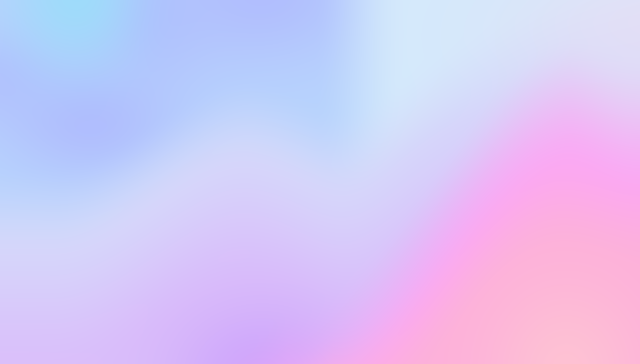
This background is drawn by a WebGL 1 fragment shader. Its source:

```glsl
precision highp float;
// Soft pastel gradient: a blue sky melts into lavender, then pink, then peach.
// Each layer fills the area under a smooth height curve with a wide feather,
// and elliptical Gaussian glows tint the layers locally.

uniform vec2 u_resolution;

const vec3 SKY = vec3(0.72, 0.83, 0.99);
const vec3 PERIWINKLE = vec3(0.69, 0.735, 0.995);
const vec3 CYAN = vec3(0.62, 0.86, 0.98);
const vec3 ICE = vec3(0.83, 0.915, 0.985);
const vec3 PEARL = vec3(0.90, 0.87, 0.96);
const vec3 MIST = vec3(0.835, 0.85, 0.98);
const vec3 LAVENDER = vec3(0.855, 0.745, 0.98);
const vec3 VIOLET = vec3(0.80, 0.63, 0.985);
const vec3 PINK = vec3(0.985, 0.655, 0.955);
const vec3 PEACH = vec3(0.99, 0.69, 0.855);
const vec3 APRICOT = vec3(0.995, 0.765, 0.825);

// Elliptical Gaussian falloff, 1 at the centre
float glow(vec2 p, vec2 centre, vec2 radius) {
  vec2 q = (p - centre) / radius;
  return exp(-dot(q, q));
}

// Feathered fill, 0 above the curve and 1 below it
float fill(float depth, float feather) {
  return smoothstep(-feather, feather, depth);
}

// S-shaped slope that keeps falling to the left of its start
float slope(float x, float start, float end, float base, float rise) {
  return base + rise * smoothstep(start, end, x) - 1.3 * max(start - x, 0.0);
}

// Upper edge of the lavender: two rises with a dip between them
float lavenderEdge(float x) {
  float dip = (x - 0.54) / 0.1;
  return 0.42 + 0.25 * smoothstep(0.08, 0.40, x)
    + 0.22 * smoothstep(0.52, 0.92, x) - 0.09 * exp(-dip * dip);
}

vec3 skyLayer(vec2 p) {
  vec3 c = SKY;
  c = mix(c, PERIWINKLE, 0.95 * glow(p, vec2(0.14, 0.67), vec2(0.13, 0.16)));
  c = mix(c, PERIWINKLE, 0.85 * glow(p, vec2(0.23, 0.97), vec2(0.10, 0.20)));
  c = mix(c, PERIWINKLE, 0.90 * glow(p, vec2(0.41, 1.02), vec2(0.16, 0.20)));
  c = mix(c, PERIWINKLE, 0.70 * glow(p, vec2(0.0, 0.79), vec2(0.10, 0.13)));
  c = mix(c, CYAN, glow(p, vec2(0.12, 1.02), vec2(0.10, 0.20)));
  c = mix(c, ICE, smoothstep(0.49, 0.64, p.x));
  return mix(c, PEARL, 0.9 * glow(p, vec2(1.04, 0.90), vec2(0.24, 0.22)));
}

void main() {
  vec2 p = gl_FragCoord.xy / u_resolution;
  vec3 color = skyLayer(p);

  // Lavender deepens with its distance below the edge
  float depth = lavenderEdge(p.x) - p.y;
  vec3 lavender = mix(MIST, LAVENDER, smoothstep(0.0, 0.48, depth));
  lavender = mix(lavender, PEARL, 0.6 * smoothstep(0.7, 1.0, p.x));
  lavender = mix(lavender, VIOLET, 0.85 * glow(p, vec2(0.41, -0.03), vec2(0.14, 0.20)));
  color = mix(color, lavender, fill(depth, 0.13));

  // Pink hill, easing down at the right side
  float pinkEdge = slope(p.x, 0.45, 0.90, -0.04, 0.75)
    - 0.06 * smoothstep(0.88, 1.0, p.x);
  color = mix(color, PINK, fill(pinkEdge - p.y, 0.20));

  // Peach core with a warm glow at the bottom
  float peachEdge = slope(p.x, 0.52, 0.88, -0.05, 0.50)
    - 0.04 * smoothstep(0.88, 1.0, p.x);
  color = mix(color, PEACH, fill(peachEdge - p.y, 0.15));
  color = mix(color, APRICOT, 0.9 * glow(p, vec2(0.885, -0.02), vec2(0.12, 0.24)));

  gl_FragColor = vec4(color, 1.0);
}
```
